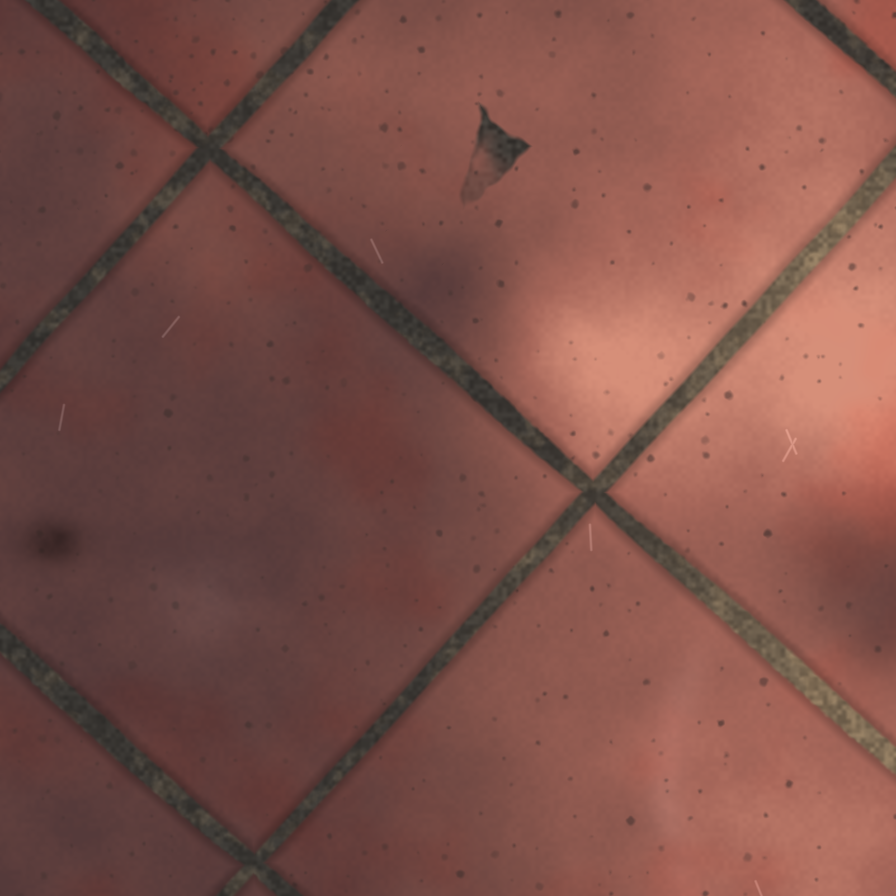
Reproduce this texture procedurally as a Shadertoy shader.

```glsl
const vec2 JOINT = vec2(0.664, 0.4505);      // a crossing of the grout lines
const vec2 ROW_STEP = vec2(0.430, -0.383);   // tile edge running down right
const vec2 COL_STEP = vec2(0.380, 0.416);    // tile edge running up right
const float ROW_HALF_WIDTH = 0.0130;
const float COL_HALF_WIDTH = 0.0098;
const float EDGE_SOFTNESS = 0.0025;
const vec3 CLAY_SHADOW = vec3(0.36, 0.24, 0.235);
const vec3 CLAY_MID = vec3(0.49, 0.31, 0.28);
const vec3 CLAY_LIT = vec3(0.65, 0.40, 0.35);
const vec3 CLAY_BRIGHT = vec3(0.84, 0.56, 0.475);
const vec3 GROUT_DARK = vec3(0.215, 0.21, 0.195);
const vec3 GROUT_PALE = vec3(0.52, 0.45, 0.35);
const vec3 PIT_COLOR = vec3(0.25, 0.19, 0.18);
const vec2 CHIP_CENTER = vec2(0.545, 0.83);

// Pools of light and shade: centre, radius, strength
const int POOLS = 10;
const vec4 POOL[POOLS] = vec4[POOLS](
    vec4(0.23, 0.73, 0.10, 0.22), vec4(0.34, 0.94, 0.18, 0.32),
    vec4(0.56, 0.85, 0.14, 0.20), vec4(0.68, 0.59, 0.13, 0.55),
    vec4(0.96, 0.59, 0.15, 0.45), vec4(0.51, 0.68, 0.06, -0.30),
    vec4(0.99, 0.34, 0.10, -0.50), vec4(0.58, 0.24, 0.14, 0.14),
    vec4(0.85, 0.08, 0.20, 0.12), vec4(0.85, 0.82, 0.14, 0.12));

float hash(vec2 p) {
    vec3 q = fract(p.xyx * 0.1031);
    q += dot(q, q.yzx + 33.33);
    return fract((q.x + q.y) * q.z);
}

float noise(vec2 p) {
    vec2 i = floor(p), f = fract(p);
    f = f * f * (3.0 - 2.0 * f);
    return mix(mix(hash(i), hash(i + vec2(1, 0)), f.x),
               mix(hash(i + vec2(0, 1)), hash(i + vec2(1, 1)), f.x), f.y);
}

float fbm(vec2 p) {
    float sum = 0.0, gain = 0.5;
    for (int i = 0; i < 4; i++) {
        sum += gain * noise(p);
        p = mat2(1.6, 1.2, -1.2, 1.6) * p + 17.0;
        gain *= 0.5;
    }
    return sum;
}

float glow(vec2 d, float radius) { return exp(-dot(d, d) / (radius * radius)); }

float lightLevel(vec2 p) {
    float level = 0.60 * smoothstep(0.25, 0.95, p.x);
    p += 0.06 * (vec2(fbm(p * 6.0), fbm(p * 6.0 + 40.0)) - 0.47);
    for (int i = 0; i < POOLS; i++) level += POOL[i].w * glow(p - POOL[i].xy, POOL[i].z);
    return level;
}

vec3 clayColor(float level) {
    vec3 c = mix(CLAY_SHADOW, CLAY_MID, clamp(level * 3.0, -0.2, 1.0));
    c = mix(c, CLAY_LIT, clamp(level * 3.0 - 1.0, 0.0, 1.0));
    return mix(c, CLAY_BRIGHT, clamp(level * 3.0 - 2.0, 0.0, 1.0));
}

// One pit at most per grid cell, kept inside its cell
float pits(vec2 p, float cells, float density, float soft) {
    vec2 id = floor(p * cells) + cells;
    vec2 center = 0.3 + 0.4 * vec2(hash(id), hash(id + 71.3));
    float radius = mix(0.0012, 0.0048, pow(hash(id + 19.7), 3.0));
    float d = length(fract(p * cells) - center) / cells;
    d += 0.002 * (noise(p * 260.0) - 0.5);
    float present = step(hash(id + 43.1), density);
    return present * (0.4 + 0.6 * hash(id + 5.9)) * (1.0 - smoothstep(radius - soft, radius + soft, d));
}

float scratches(vec2 p, float soft) {
    float mark = 0.0;
    for (int i = 0; i < 7; i++) {
        vec2 seed = vec2(float(i) * 7.3, 12.0);
        vec2 q = p - vec2(hash(seed), hash(seed + 31.0));
        vec2 along = normalize(vec2(hash(seed + 53.0) - 0.5, 0.6)) * 0.014;
        float t = clamp(dot(q, along) / dot(along, along), -1.0, 1.0);
        mark = max(mark, 1.0 - smoothstep(0.0, soft, length(q - along * t)));
    }
    return mark;
}

void mainImage(out vec4 fragColor, in vec2 fragCoord) {
    vec2 p = fragCoord / iResolution.y;
    float soft = max(EDGE_SOFTNESS, 1.0 / iResolution.y);
    float grain = noise(p * 190.0) - 0.5;

    // Skewed tile grid with slightly uneven edges
    vec2 wobble = 0.004 * (vec2(noise(p * 14.0), noise(p * 14.0 + 9.0)) - 0.5) + 0.0012 * grain;
    vec2 grid = inverse(mat2(ROW_STEP, COL_STEP)) * (p + wobble - JOINT);
    vec2 nearest = abs(grid - round(grid));
    float area = abs(ROW_STEP.x * COL_STEP.y - ROW_STEP.y * COL_STEP.x);
    float bulge = 4.0 * fract(grid.x) * (1.0 - fract(grid.x));
    float row = nearest.y * area / length(ROW_STEP) - ROW_HALF_WIDTH * mix(0.65, 1.0, bulge);
    float col = nearest.x * area / length(COL_STEP) - COL_HALF_WIDTH - 0.0025 * clamp(grid.y, -1.0, 1.0);
    float joint = min(row, col);

    // Fired clay with mottling, tint per tile and pits
    float level = lightLevel(p) + 0.22 * (fbm(p * 13.0) - 0.47) + 0.05 * grain;
    level += 0.06 * (hash(floor(grid) + 20.0) - 0.5);
    vec3 color = clayColor(level);
    color *= mix(vec3(1.0), vec3(1.03, 0.90, 0.88), smoothstep(0.5, 0.75, fbm(p * 5.0 + 3.0)));
    float density = 0.22 + 0.4 * glow(p - vec2(0.28, 0.93), 0.15);
    float pit = max(pits(p, 29.0, density, soft), pits(p + 0.37, 47.0, density * 0.6, soft));
    color = mix(color, PIT_COLOR, 0.65 * pit);

    // Smudge, scuffs and scratches
    color *= 1.0 - 0.35 * glow((p - vec2(0.06, 0.395)) * vec2(0.8, 1.2), 0.027) * (0.6 + fbm(p * 40.0));
    float arc = glow(vec2(length(p - vec2(1.08, 0.12)) - 0.335, 0.0), 0.022) * (1.0 - smoothstep(0.2, 0.32, p.y));
    float scuff = arc * step(p.x, 1.0) + glow(p - vec2(0.235, 0.33), 0.06);
    color += 0.07 * scuff * fbm(p * 22.0) + 0.12 * scratches(p, soft);

    // Triangular chip with a worn middle
    vec2 q = p - CHIP_CENTER + 0.012 * (vec2(noise(p * 60.0), noise(p * 60.0 + 8.0)) - 0.5);
    float chip = max(dot(q, vec2(0.63, 0.777)) - 0.032, dot(q, vec2(0.645, -0.764)) - 0.028);
    chip = max(chip, dot(q, vec2(-0.986, 0.167)) - 0.019);
    float hollow = glow((q + vec2(0.009, 0.010)) * vec2(1.0, 0.75), 0.017);
    float chipDepth = (1.0 - smoothstep(-0.004, 0.003, chip)) * mix(0.35, 0.95, smoothstep(-0.045, 0.0, q.y));
    color = mix(color, GROUT_DARK * (1.0 + 0.5 * grain), chipDepth * (1.0 - 0.9 * hollow));

    // Grout: shaded rim, then dusty fill that pales in the light
    color *= 1.0 - 0.20 * (1.0 - smoothstep(0.0, 0.014, joint));
    float pale = smoothstep(0.60, 0.98, p.x) * (1.0 - smoothstep(0.70, 0.95, p.y));
    float dust = 0.30 * smoothstep(0.4, 0.75, fbm(p * 45.0)) + 0.25 * glow(p - vec2(0.58, 0.37), 0.08);
    vec3 grout = mix(GROUT_DARK, GROUT_PALE, clamp(0.9 * pale + dust, 0.0, 1.0));
    grout *= 1.0 + 0.35 * grain;
    color = mix(color, grout, 0.94 * (1.0 - smoothstep(-soft, soft, joint)));

    fragColor = vec4(clamp(color, 0.0, 1.0), 1.0);
}
```
